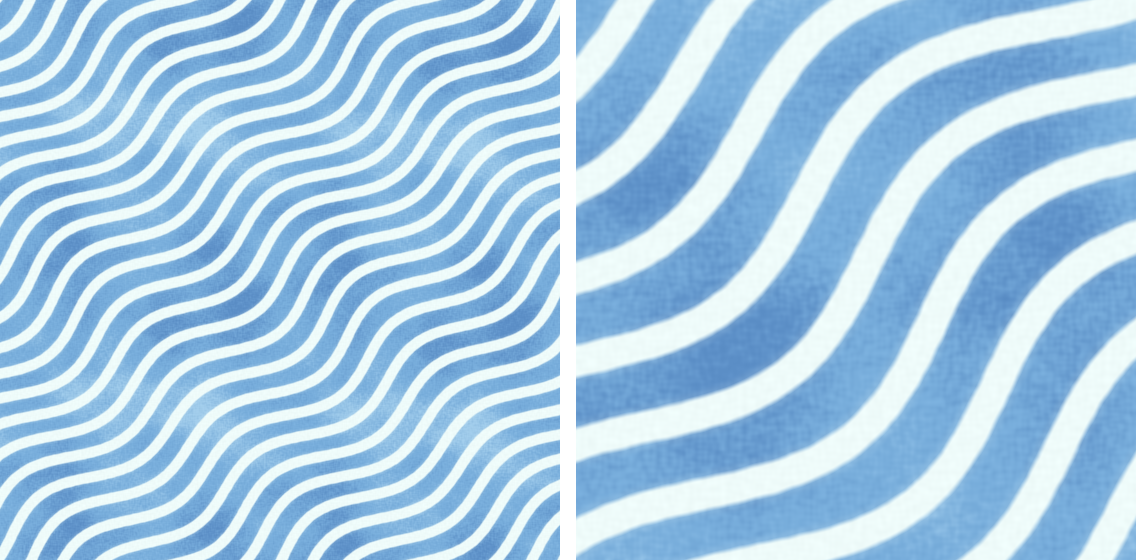
Left: the whole. Right: its middle third, enlarged.
Give the GLSL for this pattern, as a Shadertoy shader.

```glsl
// Cream wavy diagonal stripes on a mottled blue watercolour cloth.
// Stripes are the integer levels of a sloped field bent by a sine on a skewed
// repeat cell; wrapped gradient noise makes the wash, fine noise the weave.

const float TAU = 6.2831853;
const vec2 CELL = vec2(0.4857, 0.5026);   // about two repeats each way
const float CELL_SKEW = 0.0352;           // drop of the cell per repeat across
const float HALF_WIDTH = 0.0097;          // half of a stripe
const float SOFTNESS = 0.0022;            // printed edge blur

const vec3 DEEP = vec3(0.36, 0.56, 0.78);
const vec3 MID = vec3(0.47, 0.68, 0.86);
const vec3 PALE = vec3(0.63, 0.80, 0.92);
const vec3 CREAM = vec3(0.935, 0.985, 0.98);

// Unit gradient from an integer hash of a lattice point
vec2 latticeGradient(vec2 cell) {
    uvec2 q = uvec2(ivec2(cell));
    uint h = q.x * 1597334677u ^ q.y * 3812015801u;
    h = (h ^ (h >> 15)) * 2246822519u;
    h ^= h >> 13;
    float angle = TAU * float(h & 65535u) / 65536.0;
    return vec2(cos(angle), sin(angle));
}

// Gradient noise that wraps after "period" cells
float gradientNoise(vec2 p, vec2 period) {
    vec2 i = floor(p), f = p - i;
    vec2 w = f * f * f * (f * (f * 6.0 - 15.0) + 10.0);
    vec2 lo = mod(i, period), hi = mod(i + 1.0, period);
    float a = dot(latticeGradient(lo), f);
    float b = dot(latticeGradient(vec2(hi.x, lo.y)), f - vec2(1.0, 0.0));
    float c = dot(latticeGradient(vec2(lo.x, hi.y)), f - vec2(0.0, 1.0));
    float d = dot(latticeGradient(hi), f - 1.0);
    return mix(mix(a, b, w.x), mix(c, d, w.x), w.y);
}

// Octaves of noise that repeat with the cell
float cellFbm(vec2 st, vec2 period) {
    float sum = 0.0, amplitude = 1.0;
    for (int i = 0; i < 4; i++) {
        sum += amplitude * gradientNoise(st * period, period);
        period *= 2.0;
        amplitude *= 0.5;
    }
    return sum;
}

// Canvas position to repeat coordinates, counted from the upper left
vec2 toCell(vec2 p) {
    float s = p.x / CELL.x;
    return vec2(s, (1.0 - p.y - CELL_SKEW * s) / CELL.y);
}

// Stripe field: six stripes per repeat across, eight per repeat down
float stripeField(vec2 p) {
    vec2 st = toCell(p);
    float wave = 0.48 * cos(TAU * (st.x - st.y + 0.09));
    float spacing = 0.12 * sin(TAU * st.y);
    return dot(st, vec2(6.0, 8.0)) - 0.48 - wave - spacing;
}

// Distance from the nearest stripe centre, in canvas units
float stripeDistance(vec2 p) {
    const vec2 e = vec2(0.001, 0.0);
    float f = stripeField(p);
    vec2 slope = vec2(stripeField(p + e.xy) - stripeField(p - e.xy),
                      stripeField(p + e.yx) - stripeField(p - e.yx)) / (2.0 * e.x);
    return abs(fract(f + 0.5) - 0.5) / length(slope);
}

// Crossed short threads
float weave(vec2 p) {
    vec2 wrap = vec2(4096.0);
    return gradientNoise(p * vec2(130.0, 310.0), wrap)
         + gradientNoise(p.yx * vec2(130.0, 310.0) + 57.0, wrap);
}

// Deep, middle and pale blue along a tone from 0 to 1
vec3 washColour(float tone) {
    vec3 lower = mix(DEEP, MID, smoothstep(0.0, 0.5, tone));
    return mix(lower, PALE, smoothstep(0.45, 1.0, tone));
}

void mainImage(out vec4 fragColor, in vec2 fragCoord) {
    vec2 p = fragCoord / iResolution.y;
    vec2 st = toCell(p);
    float thread = weave(p);

    // Watercolour ground
    float tone = 0.46 - 0.15 * cos(TAU * (st.y - 0.95));
    tone += 0.5 * cellFbm(st, vec2(3.0, 4.0)) + 0.10 * thread;
    vec3 colour = washColour(clamp(tone, 0.0, 1.0));

    // Stripes with a slightly uneven edge and a faint bleed
    float edge = stripeDistance(p) - HALF_WIDTH;
    edge += 0.0007 * gradientNoise(p * 90.0, vec2(1024.0));
    float blur = max(SOFTNESS, 0.8 / iResolution.y);
    float bleed = 0.12 * (1.0 - smoothstep(0.0, 0.006, edge));
    float ink = 1.0 - smoothstep(-blur, blur, edge);
    colour = mix(colour, CREAM, max(ink, bleed));

    colour += 0.014 * thread;
    fragColor = vec4(clamp(colour, 0.0, 1.0), 1.0);
}
```
